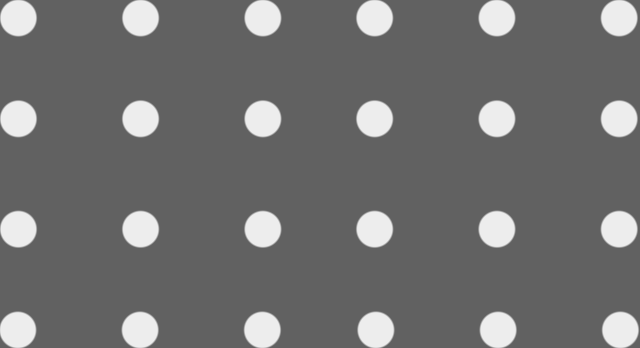
Write a WebGL 2 fragment shader that draws this pattern.

```glsl
#version 300 es
precision highp float;

uniform vec2 u_resolution;
out vec4 fragColor;

const ivec2 DOT_COUNT = ivec2(6, 4);
const vec2 FIRST_DOT = vec2(0.0528, 0.0517);
const vec2 SPACING = vec2(0.3513, 0.2897);
const vec2 MIDDLE_GAP = vec2(-0.0300, 0.0275); // extra offset past the centre
const float DOT_RADIUS = 0.0523;
const float EDGE_SOFTNESS = 0.0036;
const vec3 BACKGROUND = vec3(0.38);
const vec3 DOT_COLOR = vec3(0.93);

// Grid position, with uneven middle gaps and a slightly spread bottom row
vec2 dotCenter(vec2 cell, vec2 halfCount) {
    vec2 pastMiddle = step(halfCount, cell);
    vec2 center = FIRST_DOT + cell * SPACING + pastMiddle * MIDDLE_GAP;
    float bottomRow = 1.0 - step(0.5, cell.y);
    center.x += bottomRow * mix(-0.0015, 0.0035, pastMiddle.x);
    return center;
}

float discCoverage(vec2 point, vec2 center, float radius, float softness) {
    float edge = length(point - center) - radius;
    return 1.0 - smoothstep(-softness, softness, edge);
}

void main() {
    // Canvas height is one unit
    vec2 point = gl_FragCoord.xy / u_resolution.y;
    float softness = max(EDGE_SOFTNESS, 0.75 / u_resolution.y);
    vec2 halfCount = 0.5 * vec2(DOT_COUNT);

    float coverage = 0.0;
    for (int row = 0; row < DOT_COUNT.y; row++) {
        for (int column = 0; column < DOT_COUNT.x; column++) {
            vec2 center = dotCenter(vec2(column, row), halfCount);
            coverage = max(coverage, discCoverage(point, center, DOT_RADIUS, softness));
        }
    }

    fragColor = vec4(mix(BACKGROUND, DOT_COLOR, coverage), 1.0);
}
```
